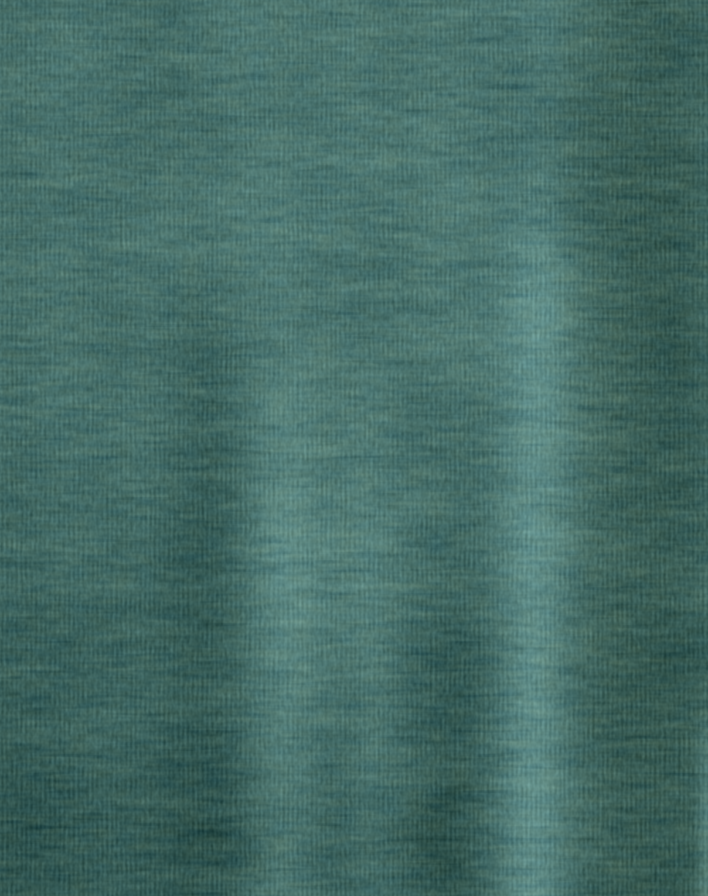
A Shadertoy shader for this texture:

```glsl
// Draped teal jersey knit: fine stitch columns, heathered cross streaks and soft vertical folds.

const vec3 BASE_TEAL = vec3(0.262, 0.416, 0.394);
const vec3 SHADE_AXIS = vec3(0.86, 1.0, 0.99);    // colour change per unit of light
const vec3 HEATHER_TINT = vec3(0.026, 0.004, -0.026);
const float WALES = 188.0;           // stitch columns per canvas height
const float COURSES = 100.0;         // stitch rows per canvas height
const float RIB_CONTRAST = 0.023;
const float STITCH_CONTRAST = 0.075;
const float STREAK_CONTRAST = 0.085;
const float FOLD_CONTRAST = 1.4;
const float CREASE_DEPTH = 0.055;
const float TAU = 6.2831853;

vec2 hashGradient(vec2 cell) {
    uvec2 q = uvec2(ivec2(cell) + 4096);
    uint h = q.x * 1597334677u ^ q.y * 3812015801u;
    h = (h ^ (h >> 15)) * 2246822519u;
    h ^= h >> 13;
    float angle = TAU * float(h & 65535u) / 65536.0;
    return vec2(cos(angle), sin(angle));
}

float gradientNoise(vec2 p) {
    vec2 i = floor(p), f = p - i;
    vec2 u = f * f * f * (f * (f * 6.0 - 15.0) + 10.0);
    vec2 e = vec2(0.0, 1.0);
    float a = dot(hashGradient(i), f);
    float b = dot(hashGradient(i + e.yx), f - e.yx);
    float c = dot(hashGradient(i + e.xy), f - e.xy);
    float d = dot(hashGradient(i + e.yy), f - e.yy);
    return mix(mix(a, b, u.x), mix(c, d, u.x), u.y);
}

float bell(float x, float centre, float width) {
    float d = (x - centre) / width;
    return exp(-d * d);
}

// Broad light and shadow of the hanging cloth; drop runs from 0 at the top to 1 below.
float foldLight(vec2 uv, vec2 p) {
    float drop = 1.0 - uv.y;
    float lower = smoothstep(0.2, 0.65, drop);
    float x = uv.x + 0.02 * gradientNoise(vec2(p.x * 1.5, p.y * 2.5) + 7.0);
    float light = 0.012 + 0.025 * bell(x, 0.5, 0.35) * (1.0 - lower);
    light += 0.060 * bell(x, 0.39, 0.055) * lower;
    light += 0.080 * bell(x, 0.75, 0.055) * smoothstep(0.08, 0.38, drop);
    light += 0.030 * bell(x, 0.52, 0.04) * lower;
    light -= 0.055 * bell(x, 0.27, 0.08) * lower;
    light -= 0.035 * bell(x, 0.63, 0.06) * lower;
    light -= 0.065 * bell(x, 0.92, 0.08) * (1.0 - 0.3 * lower);
    light -= 0.040 * smoothstep(0.25, 0.0, uv.x) * smoothstep(0.35, 0.8, drop);
    light -= 0.025 * smoothstep(0.55, 1.0, drop);
    light += 0.080 * smoothstep(0.975, 1.0, uv.x) * smoothstep(0.75, 0.9, drop);
    light += 0.035 * gradientNoise(vec2(p.x * 11.0, p.y * 1.6) + 31.0);
    return light + 0.030 * gradientNoise(p * vec2(4.0, 6.0) + 53.0);
}

// Thin, near-level wrinkles in the lower part.
float creases(vec2 uv, vec2 p) {
    float ridge = gradientNoise(p * vec2(1.8, 6.5) + 17.0);
    float patches = smoothstep(0.0, 0.35, gradientNoise(p * vec2(3.5, 5.0) + 71.0));
    return bell(ridge, 0.0, 0.045) * patches * smoothstep(0.65, 0.4, uv.y);
}

// Uneven dyed yarn lying along the courses, with sparse darker threads.
float yarnStreaks(vec2 p) {
    float fine = gradientNoise(p * vec2(34.0, 230.0) + 11.0);
    float middle = gradientNoise(p * vec2(18.0, 120.0) + 43.0);
    float broad = gradientNoise(p * vec2(7.0, 42.0) + 89.0);
    float threads = smoothstep(0.18, 0.5, gradientNoise(p * vec2(15.0, 150.0) + 61.0));
    return 0.50 * fine + 0.50 * middle + 0.45 * broad - 0.30 * threads;
}

// Upright loops in columns, fading out where a column is finer than a pixel.
float knit(vec2 p, float pixel) {
    float sway = 0.22 * gradientNoise(p * vec2(12.0, 20.0));
    float column = p.x * WALES + sway;
    float visible = 1.0 - smoothstep(0.35, 0.7, WALES * pixel);
    float rib = cos(TAU * column) * (0.8 + 0.9 * gradientNoise(p * vec2(45.0, 60.0)));
    float loops = gradientNoise(vec2(column * 1.4, p.y * COURSES) + 5.0);
    float fuzz = gradientNoise(p * vec2(330.0, 260.0) + 23.0);
    return visible * RIB_CONTRAST * rib + STITCH_CONTRAST * (0.8 * loops + 0.45 * fuzz);
}

void mainImage(out vec4 fragColor, in vec2 fragCoord) {
    vec2 uv = fragCoord / iResolution.xy;
    vec2 p = fragCoord / iResolution.y;

    float streak = yarnStreaks(p);
    float light = FOLD_CONTRAST * foldLight(uv, p)
                - CREASE_DEPTH * creases(uv, p)
                + STREAK_CONTRAST * streak
                + knit(p, 1.0 / iResolution.y);

    // Heather hue: warm green flecks against cooler blue yarn.
    float heather = 0.7 * streak + 0.8 * gradientNoise(p * vec2(40.0, 120.0) + 97.0);
    heather += 0.3 * bell(uv.x, 0.88, 0.15) - 0.3 * bell(uv.x, 0.75, 0.06);

    vec3 colour = BASE_TEAL + SHADE_AXIS * light + HEATHER_TINT * heather;
    fragColor = vec4(clamp(colour, 0.0, 1.0), 1.0);
}
```
